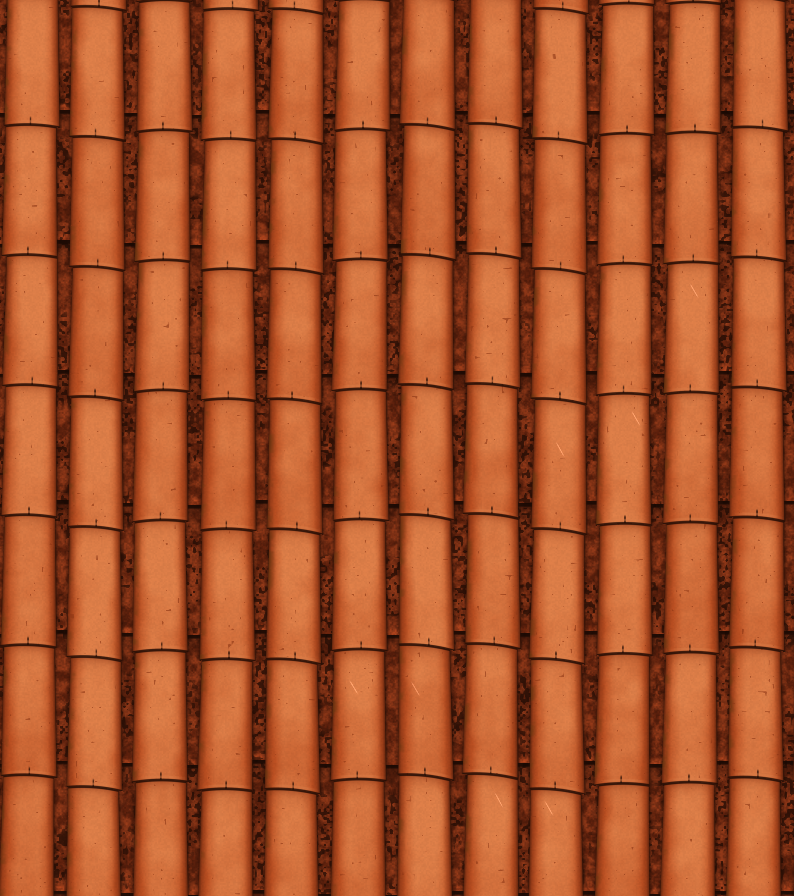
Write a Shadertoy shader that draws this texture.

```glsl
// Clay barrel-tile roof: twelve slightly slanted columns of overlapping, tapered
// half-round tiles above a pitted channel layer. Each tile is shaded from its
// cross-section; hashes vary its seat, tilt and tone, and noise adds wear.

const float COLUMNS = 12.0;
const float ROWS = 6.89;

const vec3 CLAY_LIGHT = vec3(0.86, 0.49, 0.28);
const vec3 CLAY_MID   = vec3(0.74, 0.33, 0.15);
const vec3 CLAY_DARK  = vec3(0.55, 0.21, 0.08);
const vec3 PAN_LIGHT  = vec3(0.54, 0.21, 0.09);
const vec3 PAN_DARK   = vec3(0.35, 0.12, 0.045);
const vec3 SOOT       = vec3(0.13, 0.045, 0.015);
const vec3 MOSS       = vec3(0.40, 0.22, 0.06);

float hash(vec2 p) {
    vec3 a = fract(p.xyx * 0.1031);
    a += dot(a, a.yzx + 33.33);
    return fract((a.x + a.y) * a.z);
}

float noise(vec2 p) {
    vec2 i = floor(p), f = fract(p);
    f = f * f * (3.0 - 2.0 * f);
    return mix(mix(hash(i), hash(i + vec2(1, 0)), f.x),
               mix(hash(i + vec2(0, 1)), hash(i + vec2(1, 1)), f.x), f.y);
}

float fbm(vec2 p) {
    float sum = 0.0, gain = 0.5;
    for (int i = 0; i < 4; i++) {
        sum += gain * noise(p);
        p = p * 2.03 + 17.0;
        gain *= 0.5;
    }
    return sum / 0.9375;
}

// Signed random value in -1..1 for a tile and a channel.
float vary(vec2 id, float channel) {
    return 2.0 * hash(id + channel * 37.0 + 5.0) - 1.0;
}

// Rough channel seen in the gaps; outside = distance from the nearest tile.
vec3 panColor(vec2 g, float rowPos, float outside, float side) {
    float gap = floor(g.x + 0.5);
    float t = fract(rowPos - 0.865 - 0.02 * vary(vec2(gap, 3.0), 1.0));
    vec3 col = mix(PAN_DARK, PAN_LIGHT, smoothstep(0.25, 0.7, fbm(g * 9.0)));
    col *= 0.85 + 0.3 * noise(g * 40.0);
    float pits = smoothstep(0.56, 0.72, noise(g * 23.0 + 40.0));
    pits *= smoothstep(0.3, 0.6, noise(g * vec2(5.0, 2.2) + 9.0));
    col = mix(col, SOOT, 0.75 * pits);
    col *= 1.0 + 0.2 * smoothstep(0.94, 0.98, t);
    // Shadows below the channel step and beside the tiles
    float stepShade = 1.0 - smoothstep(0.018, 0.045, t);
    col = mix(col, SOOT * 0.7, max(0.92 * stepShade, 0.4 * exp(-t * 11.0)));
    return mix(col, SOOT, (side > 0.0 ? 0.85 : 0.6) * exp(-outside / 0.028));
}

// Tile surface: u runs -1..1 across, t runs 0..1 from covered top to lip.
vec3 tileColor(vec2 id, float u, float t, vec2 g) {
    float cloud = fbm(g * 2.6 + vary(id, 1.0) * 20.0);
    float curve = smoothstep(0.3, 1.0, abs(u - 0.06));
    float burn = 0.3 * smoothstep(0.15, 1.0, t) + 0.2 * vary(id, 2.0)
               + 0.7 * (cloud - 0.5);
    vec3 col = mix(CLAY_LIGHT, CLAY_MID, clamp(curve + burn, 0.0, 1.15));
    col = mix(col, CLAY_DARK, 0.9 * smoothstep(0.66, 1.0, abs(u)));
    col = mix(col, SOOT, 0.45 * smoothstep(0.88, 1.04, abs(u)));
    col *= 0.97 + 0.06 * noise(g * 45.0);

    // Moss on the left flank, dark specks and an occasional scratch
    float moss = smoothstep(0.5, 0.7, fbm(g * 4.0 + 70.0));
    col = mix(col, MOSS, 0.55 * moss * smoothstep(-0.7, -1.0, u));
    col = mix(col, CLAY_DARK, 0.6 * smoothstep(0.93, 0.98, noise(g * 17.0 + 11.0)));
    vec2 s = vec2(u - 0.5 * vary(id, 3.0), t - 0.25 - 0.15 * vary(id, 4.0));
    float scratch = 1.0 - smoothstep(0.01, 0.04, abs(s.x - 3.0 * s.y));
    scratch *= 1.0 - smoothstep(0.03, 0.06, abs(s.y));
    col += 0.14 * scratch * step(0.9, hash(id + 91.0));

    // Centre notch, pale lip, seam line and the shadow cast by the tile above
    float notch = (1.0 - smoothstep(0.015, 0.045, abs(u - 0.08 * vary(id, 5.0))))
                * smoothstep(0.93, 0.955, t);
    col = mix(col, SOOT, 0.7 * notch);
    float lip = smoothstep(0.96, 0.972, t) * (1.0 - smoothstep(0.98, 0.99, t));
    col = mix(col, CLAY_LIGHT, 0.45 * lip * (1.0 - curve));
    col = mix(col, CLAY_DARK, 0.65 * exp(-t * 24.0));
    float seam = 1.0 - smoothstep(0.005, 0.016, min(t, 1.0 - t));
    return mix(col, SOOT, 0.85 * seam);
}

void mainImage(out vec4 fragColor, in vec2 fragCoord) {
    vec2 uv = fragCoord / iResolution.xy;
    float rowPos = (1.0 - uv.y) * ROWS;
    float pixel = COLUMNS / iResolution.x;

    // Columns drift left toward the eaves
    vec2 g = vec2(uv.x * COLUMNS + 0.02 + 0.07 * (1.0 - uv.y), rowPos * 1.968);
    float column = floor(g.x);
    float x = g.x - column - 0.5;

    // Each column has its own seat; its seams are tilted and gently arched
    float seat = mix(-0.05, 0.08, pow(hash(vec2(column, 8.0)), 1.4));
    float tilt = 0.025 + 0.03 * vary(vec2(column, 2.0), 6.0);
    float along = rowPos - seat - tilt * x - 0.1 * x * x;
    vec2 id = vec2(column, floor(along) + 2.0);
    float t = fract(along);

    // Tapered outline, wider at the lip
    float center = 0.018 * vary(id, 7.0) + 0.03 * vary(id, 8.0) * (t - 0.5);
    float halfWidth = mix(0.378, 0.416, t);
    float u = (x - center) / halfWidth;
    float inside = halfWidth * (1.0 - abs(u));

    vec3 pan = panColor(g, rowPos, max(-inside, 0.0), x);
    vec3 tile = tileColor(id, u, t, g);
    float cover = smoothstep(-0.7 * pixel, 0.7 * pixel, inside);
    fragColor = vec4(mix(pan, tile, cover), 1.0);
}
```
